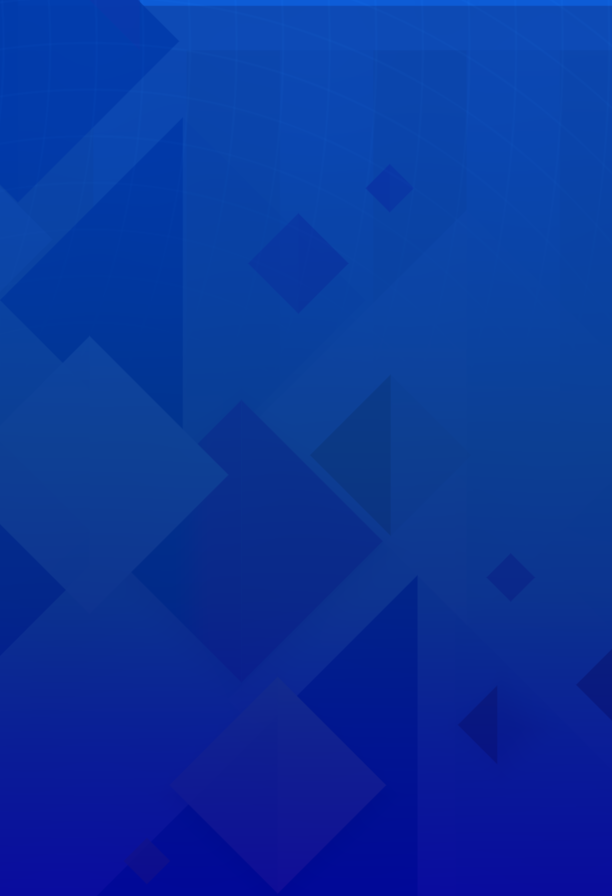
Reproduce this background procedurally as a WebGL 2 fragment shader.

```glsl
#version 300 es
precision highp float;
// Blue backdrop of overlapping faceted diamonds on a vertical gradient.
// Each diamond is an L1 distance field whose two halves tint the gradient
// separately; faint columns, thin arcs and gradient noise add fine texture.
uniform vec2 u_resolution;
out vec4 outColor;

const float BAR_EDGE = 0.944;        // lower edge of the header bar
const float RIM_EDGE = 0.9935;       // lower edge of the bright rim
const vec3 RIM_COLOR = vec3(0.05, 0.36, 0.84);
const vec3 BAR_COLOR = vec3(0.05, 0.29, 0.71);
const float COLUMN_PERIOD = 0.2083;
const float ARC_SPACING = 0.052;
const float ARC_STRENGTH = 0.013;
const float NOISE_STRENGTH = 0.012;

// Tints multiply the gradient under a diamond.
const vec3 DEEP = vec3(0.10, 0.82, 0.96);
const vec3 ABYSS = vec3(0.05, 0.70, 0.96);
const vec3 INDIGO = vec3(0.90, 0.77, 0.96);
const vec3 VIOLET = vec3(1.65, 1.10, 0.96);
const vec3 SLATE = vec3(0.95, 0.91, 0.90);
const vec3 PALE = vec3(1.25, 1.03, 1.01);

const vec3 SKY[7] = vec3[7](
  vec3(0.04, 0.045, 0.62), vec3(0.04, 0.115, 0.59), vec3(0.045, 0.20, 0.56),
  vec3(0.045, 0.245, 0.575), vec3(0.04, 0.262, 0.64), vec3(0.04, 0.275, 0.69),
  vec3(0.05, 0.283, 0.70));

float pixel;  // one pixel in canvas heights
vec2 p;       // position in canvas heights
vec3 sky;     // gradient at p
vec3 color;   // accumulated result

vec3 skyAt(float y) {
  float t = clamp(y, 0.0, 0.9999) * 6.0;
  int i = int(t);
  return mix(SKY[i], SKY[i + 1], fract(t));
}

vec2 hashGradient(vec2 cell) {
  float h = fract(sin(dot(cell, vec2(127.1, 311.7))) * 4375.85);
  return vec2(cos(6.2832 * h), sin(6.2832 * h));
}

float gradientNoise(vec2 q) {
  vec2 i = floor(q), f = fract(q);
  vec2 u = f * f * f * (f * (f * 6.0 - 15.0) + 10.0);
  vec2 e = vec2(1.0, 0.0);
  float a = dot(hashGradient(i), f);
  float b = dot(hashGradient(i + e), f - e);
  float c = dot(hashGradient(i + e.yx), f - e.yx);
  float d = dot(hashGradient(i + 1.0), f - 1.0);
  return mix(mix(a, b, u.x), mix(c, d, u.x), u.y);
}

float diamond(vec2 center, float radius) {
  vec2 d = abs(p - center);
  return (d.x + d.y - radius) * 0.7071;
}

// Tints a diamond with separate opacities for its left and right halves.
void facet(vec2 center, float radius, vec3 tint, float left, float right) {
  float cover = 1.0 - smoothstep(-pixel, pixel, diamond(center, radius));
  float side = smoothstep(-pixel, pixel, p.x - center.x);
  color = mix(color, sky * tint, cover * mix(left, right, side));
}

void shadow(vec2 center, float radius, float blur, float strength) {
  float cover = 1.0 - smoothstep(-blur, blur, diamond(center, radius));
  color *= 1.0 - strength * cover * vec3(1.0, 1.0, 0.3);
}

float arcs(vec2 center) {
  float d = abs(fract(length(p - center) / ARC_SPACING) - 0.5) * ARC_SPACING;
  return 1.0 - smoothstep(0.0, 0.0012 + pixel, d);
}

void main() {
  pixel = 1.0 / u_resolution.y;
  p = gl_FragCoord.xy * pixel;
  sky = skyAt(p.y);
  color = sky;

  // Alternating columns, fading downward
  float wave = sin(6.2832 * p.x / COLUMN_PERIOD) * COLUMN_PERIOD / 6.2832;
  color *= 1.0 - 0.03 * smoothstep(-pixel, pixel, wave) * smoothstep(0.45, 0.85, p.y);

  // Header bar and bright rim
  color = mix(color, BAR_COLOR, smoothstep(-pixel, pixel, p.y - BAR_EDGE));
  color = mix(color, RIM_COLOR, smoothstep(-pixel, pixel, p.y - RIM_EDGE));

  // Broad, faint planes
  facet(vec2(0.521, 0.534), 0.232, PALE, 0.7, 0.2);
  facet(vec2(0.508, 0.219), 0.254, PALE, 0.5, 0.1);
  facet(vec2(0.0, 0.733), 0.0586, PALE, 0.8, 0.8);

  // Upper left planes
  facet(vec2(0.020, 0.954), 0.180, DEEP, 1.0, 0.92);
  facet(vec2(0.156, 1.0), 0.056, INDIGO, 0.6, 0.0);
  facet(vec2(0.204, 0.665), 0.204, DEEP, 1.0, 0.15);

  // Centre planes
  shadow(vec2(0.2695, 0.386), 0.158, 0.03, 0.08);
  facet(vec2(0.2695, 0.396), 0.1576, mix(DEEP, INDIGO, smoothstep(0.19, 0.24, p.x)), 1.0, 0.0);
  facet(vec2(0.2695, 0.396), 0.1576, INDIGO, 0.0, 0.9);
  facet(vec2(0.436, 0.492), 0.090, SLATE, 1.0, 0.2);
  facet(vec2(-0.026, 0.388), 0.146, ABYSS, 0.8, 0.8);
  facet(vec2(0.100, 0.470), 0.155, PALE, 0.93, 1.0);

  // Lower planes
  facet(vec2(0.466, 0.0), 0.358, ABYSS, 1.0, 0.12);
  shadow(vec2(0.310, 0.112), 0.115, 0.025, 0.15);
  facet(vec2(0.310, 0.1237), 0.121, VIOLET, 0.9, 1.0);

  // Small accents
  facet(vec2(0.333, 0.706), 0.056, INDIGO, 0.75, 0.85);
  facet(vec2(0.435, 0.790), 0.027, INDIGO, 1.0, 0.8);
  facet(vec2(0.570, 0.3555), 0.027, INDIGO, 1.0, 1.0);
  shadow(vec2(0.560, 0.187), 0.040, 0.025, 0.12);
  facet(vec2(0.555, 0.191), 0.044, INDIGO * 0.9, 1.0, 0.0);
  facet(vec2(0.690, 0.2357), 0.047, INDIGO * 0.9, 1.0, 1.0);
  facet(vec2(0.164, 0.039), 0.026, VIOLET * 0.93, 0.8, 0.8);

  // Thin arcs near the top and soft mottling
  float lines = arcs(vec2(0.10, 0.25)) + arcs(vec2(-0.75, 0.95));
  color += ARC_STRENGTH * lines * smoothstep(0.55, 0.95, p.y) * vec3(0.4, 1.0, 1.0);
  color *= 1.0 + NOISE_STRENGTH * gradientNoise(p * 7.0);
  outColor = vec4(color, 1.0);
}
```
